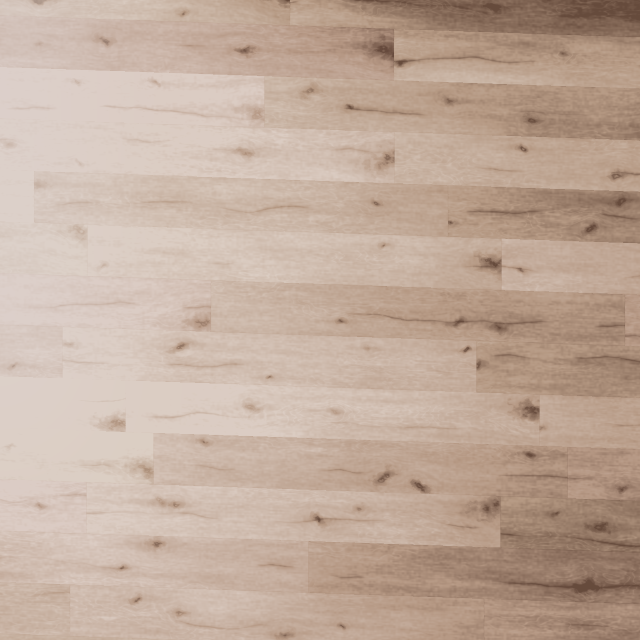
Write a WebGL 2 fragment shader that draws this texture.

```glsl
#version 300 es
precision highp float;
// Pale oak plank floor: slightly tilted rows of long staggered boards.
// Each board gets its own tone, stretched-noise grain, thin cracks and
// knots that bend the grain; soft daylight falls off from left to right.

#define ROW_HEIGHT 0.0805
#define ROW_START 0.0242
#define BOARD_LENGTH 0.647
#define TILT 0.034
#define KNOTS 5
#define SEAM_WIDTH 0.0011
#define SEAM_DEPTH 0.08
#define TONE_SPREAD 0.33
#define GRAIN_DEPTH 0.20
#define KNOT_DEPTH 0.52

uniform vec2 u_resolution;
out vec4 fragColor;

const vec3 UMBER = vec3(0.40, 0.295, 0.24);
const vec3 TAN   = vec3(0.71, 0.60, 0.52);
const vec3 CREAM = vec3(0.84, 0.78, 0.74);
const vec3 HAZE  = vec3(0.87, 0.835, 0.83);
const vec3 WARM  = vec3(1.0, 1.0, 0.985);
const vec3 ROSY  = vec3(1.0, 0.985, 0.99);

float hash(vec2 p) {
  vec3 q = fract(p.xyx * 0.1031);
  q += dot(q, q.yzx + 33.33);
  return fract((q.x + q.y) * q.z);
}

float noise(vec2 p) {
  vec2 i = floor(p), f = fract(p);
  f = f * f * (3.0 - 2.0 * f);
  return mix(mix(hash(i), hash(i + vec2(1, 0)), f.x),
             mix(hash(i + vec2(0, 1)), hash(i + vec2(1, 1)), f.x), f.y);
}

float fbm(vec2 p) {
  float sum = 0.0, amp = 0.5;
  for (int i = 0; i < 4; i++) {
    sum += amp * noise(p);
    p = p * 2.03 + 17.1;
    amp *= 0.5;
  }
  return sum;
}

// Returns knot darkness in x and the sideways bend of the grain in y.
vec2 knots(vec2 pos, vec2 id) {
  vec2 result = vec2(0.0);
  float rough = fbm(pos * vec2(100.0, 170.0) + id * 7.3) - 0.47;
  for (int i = 0; i < KNOTS; i++) {
    vec2 key = id * 13.7 + float(i) * 5.1 + 60.0;
    float pick = hash(key);
    float size = mix(0.003, 0.011, pick * pick);
    vec2 center = vec2((float(i) + hash(key + 1.7)) * BOARD_LENGTH / float(KNOTS),
                       mix(0.12, 0.88, hash(key + 3.3)) * ROW_HEIGHT);
    // Some boards are cut through a large knot at their right end.
    if (i == KNOTS - 1 && pick > 0.6) {
      size = 0.017;
      center.x = BOARD_LENGTH - 0.010;
    }
    vec2 d = pos - center;
    d.y += d.x * (hash(key + 6.1) - 0.5) * 2.0 * exp(-abs(d.x) / (size * 1.5));
    float r = length(d * vec2(0.7, 1.2)) / size + rough * 2.8;
    float core = exp(-r * r * 1.5) * (0.65 + 1.2 * rough);
    float halo = exp(-max(r, 0.0)) * (0.36 + 0.2 * cos(r * 6.0));
    float tail = 0.32 * exp(-abs(d.x) / (size * 4.5) - pow(d.y / (size * 0.8), 2.0));
    result.x += (core + halo + tail) * step(0.35, pick) * mix(0.5, 1.1, hash(key + 8.9));
    result.y -= d.y * 0.7 * exp(-dot(d, d) / (size * size * 8.0));
  }
  return result;
}

// Broad blotches, streaks, fine fibres, pores and short pale growth lines.
float grain(vec2 pos, vec2 seed) {
  float blotches = fbm(pos * vec2(5.0, 20.0) + seed * 1.3) - 0.47;
  float streaks = fbm(pos * vec2(10.0, 100.0) + seed) - 0.47;
  float fibres = noise(pos * vec2(110.0, 400.0) + seed) - 0.5;
  float pores = noise(pos * 270.0 + seed * 3.1) - 0.5;
  float field = fbm(pos * vec2(9.0, 34.0) + seed * 1.7);
  float loops = 1.0 - smoothstep(0.0, 0.22, abs(fract(field * 12.0) - 0.5));
  float mask = smoothstep(0.42, 0.75, noise(pos * vec2(6.0, 30.0) + seed * 2.3));
  return blotches * 1.1 + streaks * 1.15 + fibres * 0.5 + pores * 0.42 + loops * mask * 0.38;
}

// One long, broken, wandering crack along the board.
float crack(vec2 pos, vec2 seed) {
  float wander = fbm(vec2(pos.x * 9.0, 3.0) + seed) - 0.47;
  float path = ROW_HEIGHT * (0.2 + 0.6 * hash(seed)) + 0.028 * wander;
  float strength = smoothstep(0.45, 0.8, noise(vec2(pos.x * 15.0, 8.0) + seed));
  float dist = abs(pos.y - path);
  return strength * (exp(-dist / 0.0014) + 0.4 * exp(-dist / 0.006));
}

float daylight(vec2 p) {
  float light = 1.10 - 0.55 * smoothstep(0.08, 1.05, p.x);
  light -= 0.17 * smoothstep(0.42, 0.0, p.y) + 0.13 * smoothstep(0.6, 0.95, p.y);
  return light - 0.46 * smoothstep(0.86, 1.02, p.y) * smoothstep(0.2, 0.75, p.x);
}

vec3 floorColor(vec2 p) {
  // Row and board cells
  float across = 1.0 - p.y - TILT * p.x - ROW_START;
  float row = floor(across / ROW_HEIGHT);
  float along = p.x / BOARD_LENGTH + hash(vec2(row + 31.0, 4.0));
  vec2 id = vec2(row, floor(along));
  vec2 pos = vec2(fract(along) * BOARD_LENGTH, across - row * ROW_HEIGHT);
  vec2 seed = (id + 20.0) * vec2(9.7, 23.1);

  // Surface tone
  vec2 knot = knots(pos, id);
  float tone = daylight(p) + TONE_SPREAD * (hash(seed + 2.0) - 0.5);
  tone += GRAIN_DEPTH * grain(pos + vec2(0.0, knot.y), seed);
  tone -= KNOT_DEPTH * min(knot.x, 1.2) + 0.25 * crack(pos, seed);
  vec2 edge = min(pos, vec2(BOARD_LENGTH, ROW_HEIGHT) - pos);
  tone -= SEAM_DEPTH * (1.0 - smoothstep(0.0, SEAM_WIDTH, min(edge.x, edge.y)));

  vec3 color = mix(UMBER, TAN, clamp(tone * 2.0, 0.0, 1.0));
  color = mix(color, CREAM, clamp(tone * 2.0 - 1.0, 0.0, 1.15)) * mix(WARM, ROSY, hash(seed + 5.0));
  return mix(color, HAZE, 0.4 * smoothstep(0.3, 0.0, p.x) * smoothstep(0.1, 0.5, p.y));
}

void main() {
  // Four samples smooth every edge.
  vec3 sum = vec3(0.0);
  for (int i = 0; i < 4; i++) {
    vec2 offset = vec2(i % 2, i / 2) * 0.5 - 0.25;
    sum += floorColor((gl_FragCoord.xy + offset) / u_resolution);
  }
  fragColor = vec4(sum * 0.25, 1.0);
}
```
